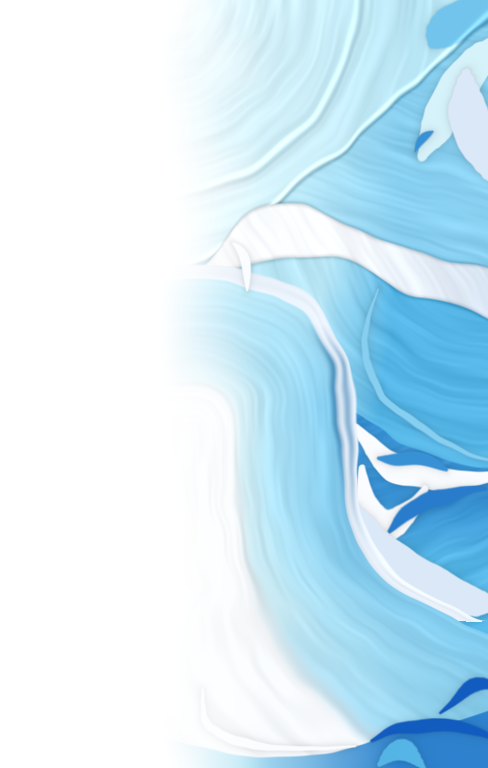
Reproduce this background procedurally as a Shadertoy shader.

```glsl
// Thick swirls of white and blue paint, fading to blank white on the left.
// Spline edges part the folds; noise streaks and curved dabs add detail.

const float HEIGHT = 768.; // design units from top to bottom
const float EDGE = 1.3;    // softness of a paint edge
const float WARP = 7.;     // wobble of the paint
const float STREAK = .13;  // contrast of the brush marks
const vec2 FADE = vec2(160, 275); // blank canvas to full paint
const vec3 WHITE = vec3(.98, .99, 1);
const vec3 LILAC = vec3(.86, .91, .97);
const vec3 PALE = vec3(.84, .95, .98);
const vec3 ICE = vec3(.72, .9, .96);
const vec3 SKY = vec3(.53, .81, .94);
const vec3 AZURE = vec3(.33, .71, .9);
const vec3 BLUE = vec3(.22, .57, .83);
const vec3 DEEP = vec3(.07, .36, .75);

vec3 col; // paint so far
vec2 p;   // wobbled position from the top left

float hash(vec2 c) {
  c = fract(c * vec2(.1031, .1137));
  c += dot(c, c.yx + 33.33);
  return fract((c.x + c.y) * c.x * 7.31);
}
float noise(vec2 c) {
  vec2 i = floor(c), f = fract(c);
  f *= f * (3. - 2. * f);
  return mix(mix(hash(i), hash(i + vec2(1, 0)), f.x),
    mix(hash(i + vec2(0, 1)), hash(i + 1.), f.x), f.y);
}
// Brush marks: fine across the flow, long along it
float streaks(float across, float along) {
  return STREAK * (.6 * noise(vec2(across / 9., along / 70.) + 40.)
    + .4 * noise(vec2(across / 3.5, along / 45.) + 90.) - .5);
}
// Smooth curve through eight even knots
float spline(float t, float k[8]) {
  t = clamp(t, 0., 6.999);
  int i = int(t);
  float f = t - float(i), a = k[max(i - 1, 0)], b = k[i], c = k[i + 1], d = k[min(i + 2, 7)];
  return b + .5 * f * (c - a + f * (2. * a - 5. * b + 4. * c - d + f * (3. * (b - c) + d - a)));
}
float ridge(float d, float w) { return exp(-d * d / (w * w)); }
float ramp(float a, float b, float x) { return clamp((x - a) / (b - a), 0., 1.); }
void layer(vec3 tint, float d) { col = mix(col, tint, smoothstep(-EDGE, EDGE, d)); }

// Tapered stroke from ab.xy, bent by ab.zw, to c, with a shaded rim
void dab(vec4 ab, vec2 c, float width, vec3 tint) {
  float d = 1e4;
  vec2 from = ab.xy;
  for (float t = .1; t < 1.05; t += .1) {
    vec2 to = mix(mix(ab.xy, ab.zw, t), mix(ab.zw, c, t), t), v = to - from;
    float h = clamp(dot(p - from, v) / dot(v, v), 0., 1.), s = t - .1 + .1 * h;
    d = min(d, length(p - from - v * h) - width * (.25 + 3. * s * (1. - s)));
    from = to;
  }
  col *= 1. - .1 * exp(-max(d, 0.) / 3.);
  layer(tint, -d);
}

void mainImage(out vec4 fragColor, in vec2 fragCoord) {
  vec2 raw = vec2(fragCoord.x, iResolution.y - fragCoord.y) * HEIGHT / iResolution.y;
  p = raw + WARP * (vec2(noise(raw / 28.), noise(raw / 28. + 50.)) - .5);
  float x = p.x, y = p.y, column = x / 50. - 3., row = y / 50. - 8.6;
  // Upper left swirl
  vec2 v = p - vec2(150, -10);
  float r = length(v);
  col = mix(PALE, ICE, ramp(250., 420., x)) + streaks(r, atan(v.y, v.x) * 150.);
  col += .12 * ridge(r - 205., 3.) - .1 * ridge(r - 211., 3.);
  dab(vec4(430, 42, 450, 15), vec2(495, 10), 19., mix(SKY, AZURE, .4));
  // Slope under the diagonal crease
  float edge = y - spline(column, float[8](275., 262., 228., 182., 146., 97., 50., 14.));
  layer(mix(ICE, SKY, ramp(300., 400., x)) + streaks(y - x * .3, x), edge);
  col += .16 * ridge(edge + 5., 3.) - .17 * ridge(edge, 3.);
  dab(vec4(500, 40, 455, 75), vec2(425, 155), 21., PALE);
  dab(vec4(465, 75, 465, 125), vec2(495, 180), 20., LILAC);
  dab(vec4(417, 152, 422, 140), vec2(433, 132), 4., BLUE);
  // White fold across the middle
  edge = y - spline(column, float[8](285., 268., 212., 203., 228., 246., 260., 268.));
  layer(mix(WHITE, LILAC, ramp(330., 500., x)) + streaks(x * .8 - y * .5, y), edge);
  col -= .13 * ridge(edge, 2.5);
  // Blue bowl with concentric marks
  edge = y - spline(column, float[8](290., 282., 264., 256., 259., 292., 300., 320.));
  v = p - vec2(490, 220);
  layer(mix(ICE, AZURE, ramp(320., 395., x + .15 * (y - 300.)))
    + streaks(length(v), atan(v.y, v.x) * 120.), edge);
  col -= .12 * ridge(edge, 2.5);
  dab(vec4(378, 290, 325, 415), vec2(500, 462), 4., SKY);
  // Deep pool with white ribbons
  edge = y - spline(column, float[8](400., 400., 400., 400., 408., 443., 460., 468.));
  layer(mix(BLUE, AZURE, ramp(500., 560., y)) + streaks(y + x * .4, x), edge);
  dab(vec4(355, 425, 390, 495), vec2(500, 474), 14., WHITE);
  dab(vec4(362, 470, 375, 570), vec2(425, 490), 13., WHITE);
  dab(vec4(378, 458, 415, 455), vec2(448, 468), 7., BLUE);
  dab(vec4(392, 528, 425, 490), vec2(485, 489), 8., mix(BLUE, DEEP, .4));
  dab(vec4(345, 500, 385, 590), vec2(500, 605), 25., LILAC);
  // Main stream: arches over, then bends to the lower right
  float left = spline(row, float[8](235., 236., 242., 255., 275., 310., 365., 420.));
  float right = spline(row, float[8](340., 342., 352., 385., 480., 600., 700., 750.));
  vec2 arch = pow(max(vec2(x - 190., 430. - y), .001), vec2(2.5));
  float bend = y < 430. ? 190. + pow(arch.x + arch.y, .4) : x;
  float s = (bend - left) / (right - left), mark = streaks(s * 110., y);
  if (y < 620.) layer(mix(WHITE, LILAC, .5) + mark, 115. - s * 100.);
  vec3 stream = mix(mix(PALE, ICE, ramp(0., .3, s)), SKY, ramp(.2, .85, s) * ramp(290., 400., y));
  layer(mix(stream, AZURE, .45 * ramp(600., 740., y)) + mark, 100. - s * 100.);
  float wall = ramp(325., 365., y) * ramp(560., 440., y);
  col = mix(col, BLUE * .8, wall * (.6 * ridge(s - .99, .035) + .5 * ridge(s - 1.09, .03)));
  // White flow beside the stream, and a drip above it
  col = mix(col, WHITE + min(mark, 0.), ramp(.06, -.06, s)) - .06 * ridge(s, .025);
  dab(vec4(234, 242, 252, 255), vec2(250, 288), 5., WHITE);
  // Bottom pools and the rim of the white lobe
  edge = y - spline(column, float[8](735., 745., 757., 758., 748., 730., 724., 708.));
  layer(mix(ICE, mix(BLUE, DEEP, .3), ramp(240., 400., x)), edge);
  dab(vec4(372, 740, 430, 712), vec2(500, 738), 7., DEEP);
  dab(vec4(440, 712, 475, 670), vec2(500, 692), 6., DEEP);
  dab(vec4(380, 765, 405, 735), vec2(425, 765), 10., AZURE);
  dab(vec4(202, 690, 190, 765), vec2(355, 746), 4., WHITE);
  // Fade into blank canvas
  float cover = smoothstep(FADE.x, FADE.y, raw.x + 25. * (noise(raw / 60.) - .5));
  fragColor = vec4(mix(vec3(1), clamp(col, 0., 1.), cover), 1);
}
```
